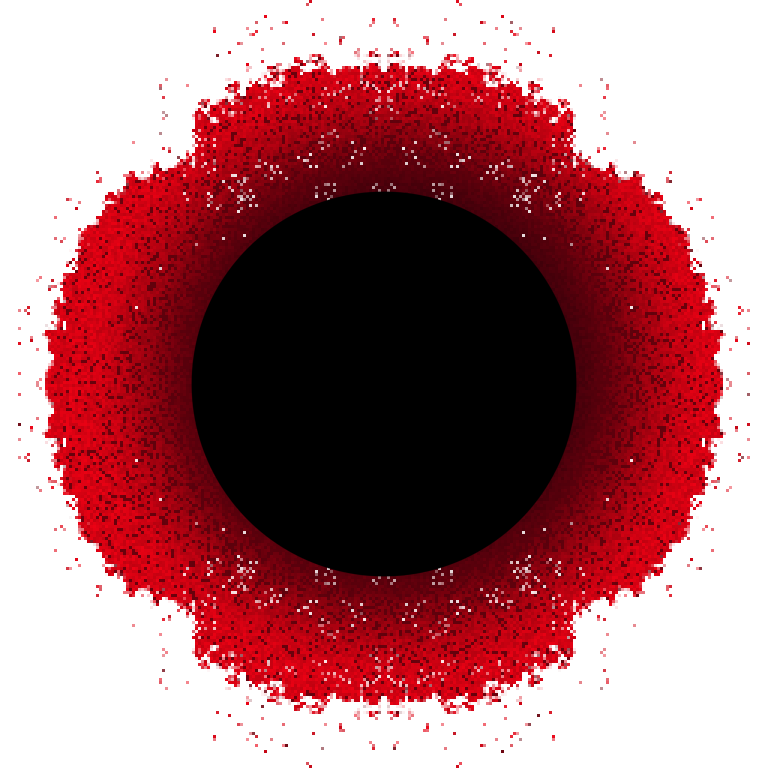
Reproduce this background procedurally as a WebGL 1 fragment shader.

```glsl
precision highp float;
// A black disc inside a ragged, four-lobed crimson corona on white.
// Square grains are folded about both axes; a polar rim and layered
// cellular noise decide which grains exist, and a radial ramp shades them.

#define GRAINS 256.0        // grains across the canvas
#define DISC_RADIUS 0.2505
#define SIDE_RIM 0.438      // reach of the left and right lobes
#define TOP_RIM 0.415       // reach of the upper and lower lobes
#define NOTCH_DEPTH 0.034   // dent between neighbouring lobes
#define NOTCH_ANGLE 0.83
#define SIDE_FRAY 0.019     // width of the ragged fringe
#define TOP_FRAY 0.032
#define PIT_CHANCE 0.16     // pale holes in the upper and lower lobes

uniform vec2 u_resolution;

const vec3 PAPER = vec3(1.0);
const vec3 EMBER = vec3(0.25, 0.0, 0.04);
const vec3 CRIMSON = vec3(0.84, 0.005, 0.07);
const vec3 SOOT = vec3(0.34, 0.01, 0.045);

float hash(vec2 p) {
  vec3 h = fract(p.xyx * vec3(0.1031, 0.1030, 0.0973));
  h += dot(h, h.yzx + 33.33);
  return fract((h.x + h.y) * h.z);
}

// Distance to the nearest scattered point.
float cellular(vec2 p) {
  vec2 tile = floor(p);
  float nearest = 2.0;
  for (int y = -1; y <= 1; y++) {
    for (int x = -1; x <= 1; x++) {
      vec2 t = tile + vec2(float(x), float(y));
      vec2 site = t + vec2(hash(t + 17.0), hash(t + 71.0));
      nearest = min(nearest, distance(p, site));
    }
  }
  return nearest;
}

float bump(float x, float width) {
  return exp(-x * x / (width * width));
}

// Radius of the corona at a folded angle between 0 and a quarter turn.
float rimRadius(float angle) {
  float side = SIDE_RIM - 0.03 * angle * angle;
  float top = TOP_RIM + 0.014 * bump(angle - 1.18, 0.2);
  float rim = mix(side, top, smoothstep(0.78, 0.88, angle));
  return rim - NOTCH_DEPTH * bump(angle - NOTCH_ANGLE, 0.08);
}

void main() {
  float size = min(u_resolution.x, u_resolution.y);
  vec2 p = (gl_FragCoord.xy - 0.5 * u_resolution) / size;

  // Grain coordinates: free for shading, folded for the silhouette.
  vec2 cell = floor(p * GRAINS);
  vec2 fold = floor(abs(p) * GRAINS);
  vec2 q = (fold + 0.5) / GRAINS;
  float radius = length(q);
  float angle = atan(q.y, q.x);
  float rim = rimRadius(angle);
  float fray = mix(SIDE_FRAY, TOP_FRAY, smoothstep(0.65, 0.95, angle));

  // Ragged coverage, with loose flecks beyond the rim.
  float clump = cellular(fold / 6.5 + 3.7);
  float fine = cellular(fold / 2.7 + 9.1);
  float grain = hash(fold + 5.0);
  float level = (rim - radius) / fray + 1.3 * (0.45 - clump)
              + 0.7 * (0.45 - fine) + 0.5 * (grain - 0.5);
  float cover = smoothstep(-0.12, 0.16, level);
  float fleck = step(0.86, grain) * step(clump, 0.28)
              * step(-2.0, level);
  cover = max(cover, fleck * (0.4 + 0.6 * hash(fold + 41.0)));

  // Pale pits gathered in patches above and below the disc.
  float pitZone = smoothstep(0.17, 0.23, q.y)
                * (1.0 - smoothstep(0.22, 0.28, q.x));
  float patchy = 1.0 - smoothstep(0.18, 0.5, cellular(fold / 12.0 + 23.0));
  float pit = step(hash(fold + 67.0), PIT_CHANCE * pitZone * patchy);
  cover *= 1.0 - pit * (0.3 + 0.6 * hash(fold + 83.0));

  // Shadow near the disc, leaning to the upper right, then dark speckles.
  float ramp = length((cell + 0.5) / GRAINS - vec2(0.014, 0.012));
  float heat = smoothstep(0.215, 0.41, ramp);
  vec3 tint = mix(EMBER, CRIMSON, heat);
  tint *= 0.9 + 0.2 * hash(cell + 301.0);
  float sootChance = mix(0.4, 0.1, heat);
  float soot = step(hash(cell + 409.0), sootChance);
  tint = mix(tint, min(tint, SOOT), soot * 0.85);

  vec3 color = mix(PAPER, tint, cover);
  float disc = smoothstep(-0.75, 0.75, (length(p) - DISC_RADIUS) * size);
  gl_FragColor = vec4(color * disc, 1.0);
}
```
